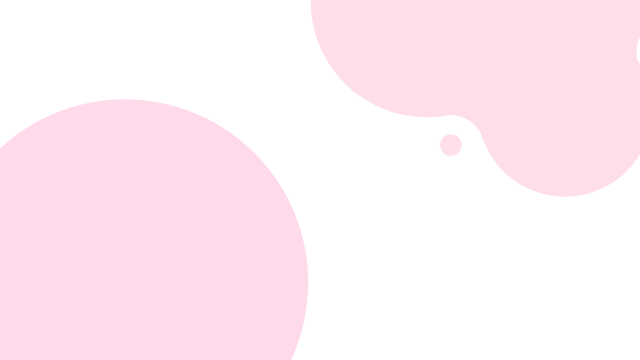
Write a WebGL 1 fragment shader that draws this background.

```glsl
precision highp float;

uniform vec2 u_resolution;

float circle(vec2 p, vec2 center, float radius) {
    return length(p - center) - radius;
}

// Signed distance to a line, negative on the left of the direction a to b
float halfPlane(vec2 p, vec2 a, vec2 b) {
    vec2 dir = normalize(b - a);
    return dot(p - a, vec2(dir.y, -dir.x));
}

float coverage(float dist) {
    float halfPixel = 0.75 / u_resolution.y;
    return 1.0 - smoothstep(-halfPixel, halfPixel, dist);
}

// Two lobes joined by a wedge, with round hollows cut between them
float cloud(vec2 p) {
    vec2 upperLobe = vec2(1.185, 0.9965);
    vec2 lowerLobe = vec2(1.5694, 0.6968);
    vec2 hollow = vec2(1.2512, 0.5856);
    float hollowRadius = 0.095;

    float wedge = max(halfPlane(p, upperLobe, hollow), halfPlane(p, hollow, lowerLobe));
    wedge = max(wedge, -circle(p, hollow, hollowRadius));
    wedge = max(wedge, -circle(p, vec2(1.863, 0.8565), hollowRadius));

    float lobes = min(circle(p, upperLobe, 0.322), circle(p, lowerLobe, 0.243));
    return min(lobes, wedge);
}

void main() {
    // Canvas height is one unit
    vec2 p = gl_FragCoord.xy / u_resolution.y;

    vec3 deepPink = vec3(1.0, 0.853, 0.922);
    vec3 palePink = vec3(1.0, 0.869, 0.927);
    vec3 color = vec3(1.0);

    // Large disc at the lower left
    color = mix(color, deepPink, coverage(circle(p, vec2(0.347, 0.215), 0.509)));

    // Cloud at the upper right and the dot in its hollow
    float dotShape = circle(p, vec2(1.2523, 0.597), 0.03);
    color = mix(color, palePink, coverage(min(cloud(p), dotShape)));

    gl_FragColor = vec4(color, 1.0);
}
```
